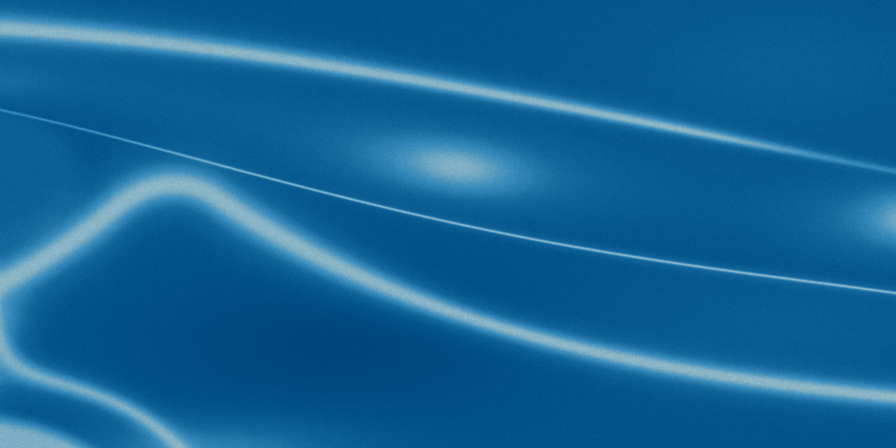
Reproduce this background procedurally as a Shadertoy shader.

```glsl
// Glossy blue folds of satin: pale curved ridges, a fine crease and soft glows.

const vec3 DEEP = vec3(0.00, 0.27, 0.49);
const vec3 BASE = vec3(0.00, 0.32, 0.54);
const vec3 MID  = vec3(0.05, 0.38, 0.59);
const vec3 SKY  = vec3(0.21, 0.54, 0.73);
const vec3 PALE = vec3(0.56, 0.72, 0.78);

const float CREST_BLEND = 0.2;    // rounding of the large fold's crest
const float CREASE_WIDTH = 0.0035;
const float GRAIN_CELLS = 256.0;  // grain cells per canvas height
const float GRAIN_AMOUNT = 0.035;

float hash(vec2 cell) {
    vec3 q = fract(vec3(cell.xyx) * 0.1031);
    q += dot(q, q.yzx + 33.33);
    return fract((q.x + q.y) * q.z);
}

float bell(float d) { return exp(-d * d); }

float glow(vec2 p, vec2 centre, vec2 radius) {
    vec2 q = (p - centre) / radius;
    return exp(-dot(q, q));
}

// Layers light without exceeding one.
float screen(float a, float b) { return 1.0 - (1.0 - a) * (1.0 - b); }

// Bright core with a wider halo.
float ridge(float d, float width, float haloWidth, float halo) {
    return screen(0.85 * bell(d / width), halo * bell(d / haloWidth));
}

// Heights of the folds along x
float upperFold(float x) {
    return 0.935 - x * (0.065 + x * (0.078 - 0.0155 * x));
}

float crease(float x) {
    return 0.755 - x * (0.2144 + x * (0.1291 + x * (0.0265 * x - 0.12)));
}

float largeFold(float x) {
    float rise = 0.367 + x * (0.5 + 0.6 * x);
    float fall = 0.04 + 0.968 * exp(-1.29 * x);
    float h = max(CREST_BLEND - abs(rise - fall), 0.0) / CREST_BLEND;
    return min(rise, fall) - 0.25 * CREST_BLEND * h * h;
}

float lowerFold(float x) {
    return 0.178 + 0.05 * exp(-x / 0.03) - 0.25 * x - 3.0 * x * x * x * x;
}

// Turns a vertical offset into a distance across a sloping curve.
float across(float offset, float slope) {
    return offset * inversesqrt(1.0 + slope * slope);
}

vec3 satin(float light) {
    vec3 c = mix(DEEP, BASE, smoothstep(0.0, 0.2, light));
    c = mix(c, MID, smoothstep(0.15, 0.38, light));
    c = mix(c, SKY, smoothstep(0.33, 0.68, light));
    return mix(c, PALE, smoothstep(0.6, 0.98, light));
}

void mainImage(out vec4 fragColor, in vec2 fragCoord) {
    vec2 p = fragCoord / iResolution.xy * vec2(2.0, 1.0);
    float x = p.x, e = 0.005;
    float dUpper = p.y - upperFold(x);
    float dCrease = p.y - crease(x);
    float dLarge = across(p.y - largeFold(x), (largeFold(x + e) - largeFold(x - e)) / (2.0 * e));
    float dLower = across(p.y - lowerFold(x), (lowerFold(x + e) - lowerFold(x)) / e);
    float soft = 1.5 / iResolution.y;
    float underCrease = 1.0 - smoothstep(-soft, soft, dCrease);

    // Broad shading of the cloth
    float light = 0.2;
    light += 0.12 * glow(p, vec2(1.75, 0.85), vec2(0.42, 0.17));
    float band = dCrease / max(upperFold(x) - crease(x), 0.01);
    light += 0.13 * bell((band - 0.5) / 0.35) * (1.0 - 0.3 * x);
    light += 0.14 * glow(p, vec2(0.0, 0.81), vec2(0.12, 0.04));
    light += 0.10 * underCrease * glow(p, vec2(1.75, 0.27), vec2(0.5, 0.14));
    light -= 0.17 * glow(p, vec2(0.75, 0.23), vec2(0.45, 0.17));
    float patchRadius = length((p - vec2(-0.05, 0.6)) / vec2(0.25, 0.17));
    light += 0.14 * underCrease * (1.0 - smoothstep(0.75, 1.1, patchRadius));

    // Glows lying between the upper fold and the crease
    vec2 tilted = p + vec2(0.0, 0.12 * (x - 1.016));
    light = screen(light, 0.46 * glow(tilted, vec2(1.0, 0.628), vec2(0.28, 0.08)));
    light = screen(light, 0.72 * glow(tilted, vec2(1.02, 0.628), vec2(0.12, 0.046)));
    light = screen(light, 0.42 * glow(p, vec2(2.02, 0.515), vec2(0.22, 0.085)));
    light = screen(light, 0.72 * glow(p, vec2(2.03, 0.51), vec2(0.08, 0.05)));

    // Upper fold tapers to the right, with a sharper lower edge
    float taper = mix(0.023, 0.006, clamp(x / 2.0, 0.0, 1.0));
    float side = dUpper < 0.0 ? 0.85 : 1.15;
    float fade = 1.0 - 0.5 * smoothstep(1.5, 2.0, x);
    light = screen(light, fade * ridge(dUpper, taper * side, 2.3 * taper * side, 0.42));

    // Large fold and the fine crease
    float width = mix(0.032, 0.018, smoothstep(0.5, 1.15, x));
    light = screen(light, ridge(dLarge, width, 2.3 * width, 0.42));
    float line = bell(dCrease / max(CREASE_WIDTH, 0.8 / iResolution.y));
    light = screen(light, line * mix(0.5, 0.85, smoothstep(0.0, 0.7, x)));
    light = screen(light, 0.25 * bell(dCrease / 0.014) * smoothstep(0.3, 1.5, x));

    // Small folds in the lower left corner
    float lowerWidth = 0.017 + 0.016 * exp(-x / 0.06);
    light = screen(light, 0.9 * ridge(dLower, lowerWidth, 2.2 * lowerWidth, 0.4));
    light = screen(light, 0.45 * glow(p, vec2(0.0, 0.29), vec2(0.07, 0.07)));
    light = screen(light, 0.48 * glow(p, vec2(0.48, -0.01), vec2(0.32, 0.075)));
    float dCorner = p.y - (0.065 - x * (0.1 + 1.2 * x));
    light = screen(light, 0.82 * (1.0 - smoothstep(-0.025, 0.03, dCorner)));

    // Fine grain, strongest in the highlights
    float grain = hash(floor(p * GRAIN_CELLS)) - 0.5;
    vec3 color = satin(light) + grain * GRAIN_AMOUNT * mix(0.25, 1.0, light);
    fragColor = vec4(clamp(color, 0.0, 1.0), 1.0);
}
```
